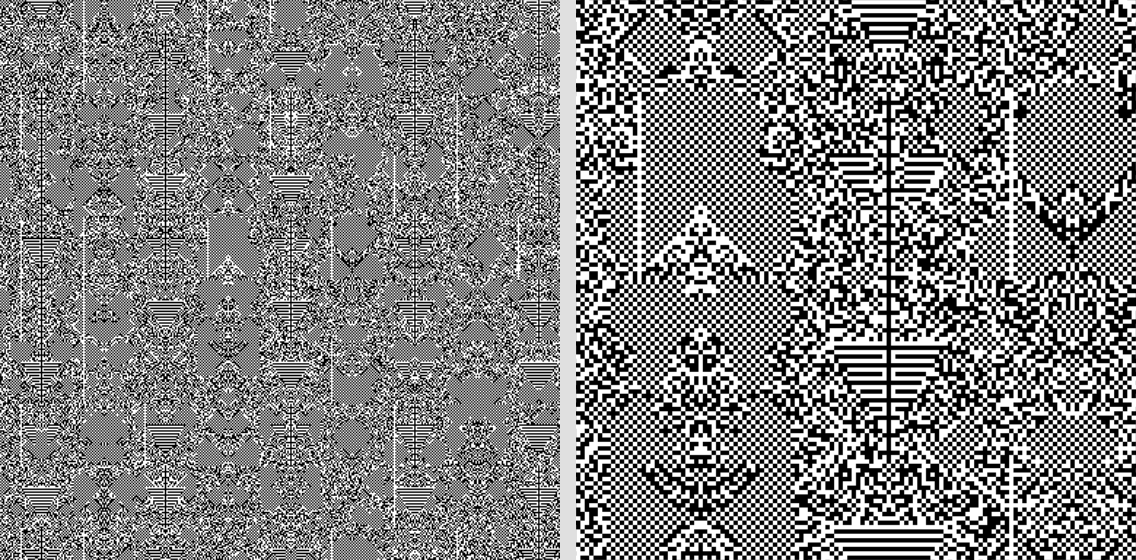
Left, the full canvas; right, a detail of the centre.
A three.js fragment shader for this pattern:

```glsl
// Draws a fine black and white cellular mosaic with mirrored columns, striped wedges and checkered diamonds.
varying vec2 vUv;

const float CELLS = 384.0;        // cells across the canvas
const float PITCH = CELLS / 9.0;  // cells between column axes and between rows

float hash(vec2 p) {
  p = fract(p * vec2(0.1031, 0.1137) + 0.317);
  p += dot(p, p.yx + 33.33);
  return fract((p.x + p.y) * p.x * 97.31);
}

// Index of the column and row that hold a cell
vec2 tileOf(vec2 c) {
  return floor(vec2((c.x + 0.5) / PITCH - 0.167, c.y / PITCH + 0.5));
}

// Offset of a cell from the axis and centre line of its tile
vec2 offsetIn(vec2 c, vec2 tile) {
  return c - floor((tile + vec2(0.667, 0.0)) * PITCH);
}

// Folds the offset about the axis in most tiles
vec2 foldAxis(vec2 q, vec2 tile) {
  float mirrored = step(hash(tile + 71.0), 0.78);
  return vec2(mix(q.x, abs(q.x), mirrored), q.y);
}

// Random value of one cell, mirrored about the column axis
float grain(vec2 c) {
  vec2 tile = tileOf(c);
  vec2 q = foldAxis(offsetIn(c, tile), tile);
  return hash(vec2(q.x + 57.0 * tile.x + 400.0, c.y + 13.0)) - 0.5;
}

// High-pass noise: neighbours repel, which leaves thin mazes and dots
float maze(vec2 c) {
  float sum = grain(c);
  for (int j = -1; j <= 1; j++) {
    for (int i = -1; i <= 1; i++) {
      float reach = abs(float(i)) + abs(float(j));
      float weight = reach < 0.5 ? 0.0 : (reach < 1.5 ? -0.32 : 0.1);
      sum += weight * grain(c + vec2(float(i), float(j)));
    }
  }
  return sum;
}

// Black (0) or white (1) state of one cell
float cellState(vec2 c) {
  vec2 tile = tileOf(c);
  vec2 q = offsetIn(c, tile);
  vec2 m = foldAxis(q, tile);
  float mainAxis = 1.0 - mod(tile.x, 2.0);
  float checker = mod(abs(q.x) + c.y, 2.0);

  // Maze with a slow drift towards checker order
  float order = 0.14 + 0.12 * sin(m.x * 0.31 + tile.x * 2.0) * sin(c.y * 0.23 + tile.x);
  float state = step(0.0, maze(c) + (checker - 0.5) * order);

  // Checkered diamonds
  for (int i = 0; i < 3; i++) {
    vec2 seed = tile * 3.0 + float(i) * 19.0 + 5.0;
    vec2 centre = vec2(hash(seed) * 21.0, hash(seed + 7.3) * 38.0 - 19.0);
    float radius = 15.0 * hash(seed + 3.7) - 3.0 * mainAxis;
    vec2 d = abs(m - centre);
    if (d.x + d.y < radius) state = checker;
  }

  // Striped wedges that narrow downwards on every second axis
  float wedge = 9.0 + 0.6 * q.y - abs(q.x);
  float hollow = hash(tile + 23.0) > 0.6 ? 4.0 : -1.0;
  if (mainAxis > 0.5 && hash(tile + 11.0) < 0.75 && wedge > 0.0
      && q.y > -12.0 && q.y < 8.0 && abs(q.x) > hollow) {
    state = mod(c.y, 2.0);
  }

  // Dark stems on the axes
  if (mainAxis > 0.5 && hash(tile + 37.0) < 0.45) {
    if (abs(q.x) < 0.5) state = 0.0;
    else if (abs(q.x) < 1.5) state = step(0.5, mod(c.y, 4.0));
  }

  // Pale upright seams between columns
  if (q.x == -14.0 && hash(tile + 53.0) < 0.3) state = 1.0;
  return state;
}

void main() {
  vec2 p = vUv * CELLS;
  vec2 softness = clamp(fwidth(p) * 1.3, 0.001, 1.0);

  // Blend the four nearest cells across their shared corner
  vec2 corner = floor(p + 0.5);
  vec2 t = clamp((p - corner) / softness + 0.5, 0.0, 1.0);
  float low = mix(cellState(corner - 1.0), cellState(corner - vec2(0.0, 1.0)), t.x);
  float high = mix(cellState(corner - vec2(1.0, 0.0)), cellState(corner), t.x);
  gl_FragColor = vec4(vec3(mix(low, high, t.y)), 1.0);
}
```
